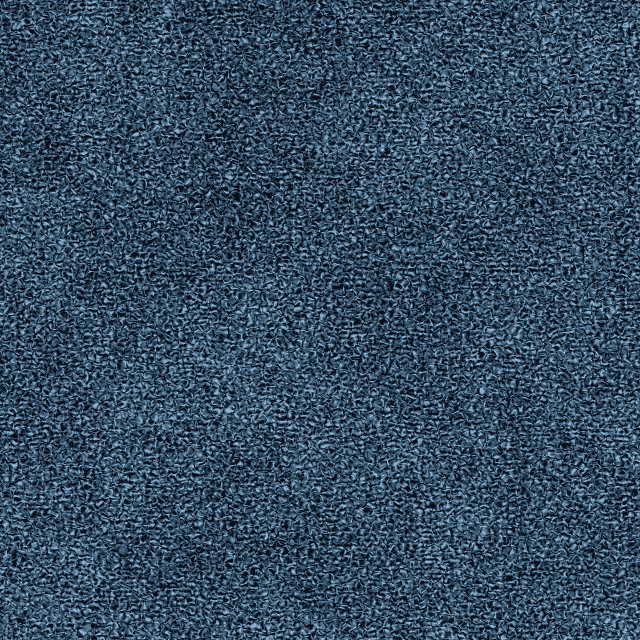
Reproduce this texture procedurally as a WebGL 2 fragment shader.

```glsl
#version 300 es
precision highp float;
// Dense blue cut-pile carpet: fine curled fibre flecks in faint horizontal rows.

uniform vec2 u_resolution;
out vec4 fragColor;

const float TAU = 6.2831853;
const float ROW_COUNT = 124.0;
const vec2 FLECK_SCALE = vec2(158.0, 212.0);
const vec2 FIBRE_SCALE = vec2(290.0, 335.0);

// Pile colours from deep gap to lit fibre tip
const vec3 PILE[6] = vec3[6](
    vec3(0.03, 0.05, 0.09), vec3(0.10, 0.17, 0.24), vec3(0.18, 0.29, 0.38),
    vec3(0.29, 0.41, 0.51), vec3(0.40, 0.54, 0.65), vec3(0.56, 0.70, 0.81));

// Integer lattice hash to an angle
float hashAngle(ivec2 cell, uint seed) {
    uvec2 q = uvec2(cell) * uvec2(1597u, 3769u) + seed * 7919u;
    uint h = (q.x ^ (q.y << 15)) * 74793u + q.y;
    h = (h ^ (h >> 15)) * 73939u;
    h = (h ^ (h >> 13)) * 83477u;
    h ^= h >> 16;
    return float(h & 65535u) / 65536.0 * TAU;
}

float cornerSlope(ivec2 cell, vec2 offset, uint seed) {
    float angle = hashAngle(cell, seed);
    return dot(vec2(cos(angle), sin(angle)), offset);
}

// Gradient noise scaled to roughly unit deviation
float gradientNoise(vec2 p, uint seed) {
    vec2 base = floor(p);
    vec2 f = p - base;
    ivec2 cell = ivec2(base);
    vec2 w = f * f * f * (f * (f * 6.0 - 15.0) + 10.0);
    float low = mix(cornerSlope(cell, f, seed),
                    cornerSlope(cell + ivec2(1, 0), f - vec2(1.0, 0.0), seed), w.x);
    float high = mix(cornerSlope(cell + ivec2(0, 1), f - vec2(0.0, 1.0), seed),
                     cornerSlope(cell + ivec2(1, 1), f - vec2(1.0, 1.0), seed), w.x);
    return mix(low, high, w.y) / 0.216;
}

// Bends the lattice so that fibres curl and lean
vec2 curl(vec2 p, float scale, float amount) {
    return p + amount * vec2(gradientNoise(p * scale, 11u),
                             gradientNoise(p * scale, 12u));
}

// Wavering stitch rows that fade in and out
float stitchRows(vec2 p) {
    float waver = 0.13 * gradientNoise(p * vec2(48.0, 36.0), 21u)
                + 0.35 * gradientNoise(p * 9.0, 22u);
    float strength = clamp(0.6 + 0.3 * gradientNoise(p * vec2(14.0, 20.0), 23u), 0.1, 1.2);
    return strength * sin(TAU * (p.y * ROW_COUNT + waver));
}

// Slow variation of the pile's light over the carpet
float broadShade(vec2 p) {
    return 0.08 * gradientNoise(p * 4.0, 31u)
         + 0.10 * gradientNoise(p * vec2(18.0, 24.0), 32u)
         + 0.16 * (0.5 - p.y);
}

vec3 pileColour(float level) {
    float position = clamp(level, 0.0, 5.0);
    vec3 colour = PILE[0];
    for (int i = 1; i < 6; i++) {
        colour = mix(colour, PILE[i], clamp(position - float(i - 1), 0.0, 1.0));
    }
    return colour;
}

void main() {
    vec2 p = gl_FragCoord.xy / u_resolution.y;
    vec2 bent = curl(p, 95.0, 0.0013);

    float flecks = gradientNoise(bent * FLECK_SCALE, 1u);
    float fibres = gradientNoise((bent + vec2(0.25 * bent.y, 0.0)) * FIBRE_SCALE, 2u);
    float height = 0.72 * flecks + 0.56 * fibres + 0.55 * stitchRows(p) + broadShade(p);

    fragColor = vec4(pileColour(2.0 + 1.54 * height), 1.0);
}
```
